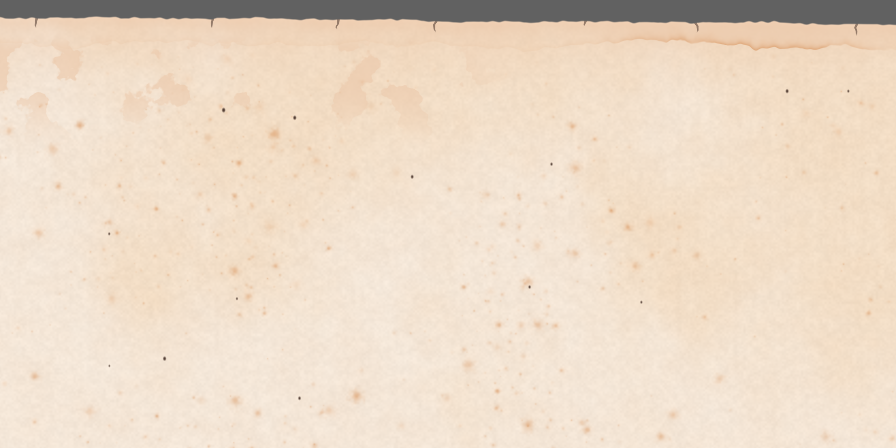
Reproduce this texture procedurally as a Shadertoy shader.

```glsl
// Aged sheet of paper with a worn top edge on a grey backing.
// Fractal noise tints the paper and shapes the water stains; hashed grid
// cells scatter rust-coloured foxing spots, dark specks and edge cracks.

#define BACKING vec3(0.38, 0.38, 0.38)
#define CLEAN_PAPER vec3(0.957, 0.902, 0.842)
#define WARM_PAPER vec3(0.950, 0.867, 0.772)
#define STAIN vec3(0.925, 0.790, 0.675)
#define RUST vec3(0.850, 0.590, 0.380)
#define INK vec3(0.22, 0.14, 0.11)
#define EDGE_HEIGHT 0.961
#define EDGE_SLOPE 0.007
#define FOXING 0.62
#define GRAIN 0.022

float hash(vec2 p) {
    return fract(sin(dot(p, vec2(127.1, 311.7))) * 43758.5453);
}

float noise(vec2 p) {
    vec2 i = floor(p), f = fract(p);
    f = f * f * (3.0 - 2.0 * f);
    return mix(mix(hash(i), hash(i + vec2(1, 0)), f.x),
               mix(hash(i + vec2(0, 1)), hash(i + vec2(1, 1)), f.x), f.y);
}

float fbm(vec2 p) {
    float sum = 0.0, amp = 0.5;
    for (int i = 0; i < 5; i++) {
        sum += amp * noise(p);
        p = mat2(1.6, 1.2, -1.2, 1.6) * p + 7.3;
        amp *= 0.5;
    }
    return sum / 0.97;
}

// Where foxing gathers: loose clusters, denser low and near the middle
float foxingDensity(vec2 p) {
    float cluster = smoothstep(0.38, 0.72, noise(p * 4.5 + 31.0));
    vec2 d = (p - vec2(0.88, 0.25)) / vec2(0.6, 0.42);
    return 0.05 + cluster * (0.2 + 0.65 * exp(-dot(d, d)));
}

// Soft ragged spots, one candidate per grid cell
float foxing(vec2 p, float cell, float seed) {
    float sum = 0.0;
    vec2 home = floor(p / cell);
    float ragged = 0.7 + 0.6 * noise(p * 150.0);
    for (int j = -1; j <= 1; j++)
    for (int i = -1; i <= 1; i++) {
        vec2 id = home + vec2(i, j);
        vec2 key = id + seed;
        vec2 centre = (id + vec2(hash(key), hash(key + 17.0))) * cell;
        float present = step(hash(key + 41.0), foxingDensity(centre));
        float size = cell * mix(0.09, 0.22, pow(hash(key + 59.0), 2.0));
        float r = length(p - centre) * ragged / size;
        float spot = 0.55 * exp(-r * r) + 0.45 * exp(-3.0 * r * r);
        sum += present * spot * mix(0.2, 1.0, pow(hash(key + 83.0), 1.5));
    }
    return min(sum, 1.0);
}

// Rare tiny dark flecks
float specks(vec2 p, float px) {
    const float cell = 0.14;
    vec2 id = floor(p / cell);
    vec2 centre = (id + 0.2 + 0.6 * vec2(hash(id + 5.0), hash(id + 9.0))) * cell;
    float size = mix(0.0012, 0.0032, hash(id + 13.0));
    float d = length((p - centre) * vec2(1.0, 0.75)) - size;
    return step(hash(id + 21.0), 0.14) * (1.0 - smoothstep(-px, px, d));
}

// Short tears running down from the edge
float cracks(float x, float depth, float px) {
    const float cell = 0.29;
    float id = floor(x / cell);
    float centre = (id + 0.25 + 0.5 * hash(vec2(id, 3.0))) * cell;
    float len = mix(0.01, 0.03, hash(vec2(id, 8.0)));
    float wobble = 0.006 * (noise(vec2(depth * 120.0, id)) - 0.5);
    float width = 0.0018 * (1.0 - depth / len);
    float line = 1.0 - smoothstep(0.0, px, abs(x - centre + wobble) - width);
    return line * (1.0 - smoothstep(len * 0.7, len, depth));
}

void mainImage(out vec4 fragColor, in vec2 fragCoord) {
    vec2 p = fragCoord / iResolution.y;
    float px = 1.0 / iResolution.y;

    // Worn edge and depth below it
    float edge = EDGE_HEIGHT - EDGE_SLOPE * p.x
               + 0.010 * (fbm(vec2(p.x * 7.0, 2.0)) - 0.5)
               + 0.004 * (noise(vec2(p.x * 70.0, 5.0)) - 0.5);
    float depth = edge - p.y;

    // Paper tint, mottling and fibre grain
    float warmth = smoothstep(0.32, 0.80, fbm(p * 2.6 + 4.0) + 0.22 * (p.y - 0.45));
    vec3 col = mix(CLEAN_PAPER, WARM_PAPER, warmth);
    col -= vec3(0.3, 0.8, 1.2) * 0.035 * (fbm(p * 22.0) - 0.5);
    col += GRAIN * (noise(p * 210.0) + noise(p * 95.0 + 3.0) - 1.0);

    // Browned band under the edge
    float blot = fbm(p * vec2(9.0, 14.0) + 11.0);
    float band = exp(-max(depth, 0.0) / 0.055) * (0.6 + 0.8 * blot);
    col = mix(col, STAIN, clamp(band, 0.0, 1.0) * 0.85);

    // Water stain with a dark tide line, strongest to the right
    float reach = 0.015 + 0.075 * fbm(vec2(p.x * 8.0, p.y * 5.0 + 20.0));
    float right = smoothstep(1.15, 1.7, p.x) * (1.0 - 0.6 * smoothstep(1.8, 2.0, p.x));
    float inside = reach - depth;
    float tide = smoothstep(-0.003, 0.001, inside) * exp(-max(inside, 0.0) / 0.009);
    col = mix(col, STAIN, 0.45 * right * smoothstep(-0.003, 0.003, inside));
    col = mix(col, RUST, tide * (0.08 + 0.6 * right * smoothstep(0.35, 0.65, blot)));

    // Scattered blotches in the upper left
    float zone = smoothstep(0.03, 0.08, depth) * (1.0 - smoothstep(0.14, 0.30, depth))
               * (1.0 - smoothstep(0.9, 1.2, p.x));
    float shape = fbm(p * 13.0 + 50.0) - 0.60;
    float rim = exp(-abs(shape) / 0.012);
    col = mix(col, STAIN, zone * (0.65 * smoothstep(-0.01, 0.02, shape) + 0.2 * rim));

    // Foxing, flecks and tears
    float rust = foxing(p, 0.062, 0.0) + 0.55 * foxing(p, 0.031, 130.0);
    col = mix(col, RUST, FOXING * min(rust, 1.0) * smoothstep(0.05, 0.16, depth));
    col = mix(col, INK, 0.85 * specks(p, px) * smoothstep(0.05, 0.1, depth));
    col = mix(col, INK, 0.5 * cracks(p.x, max(depth, 0.0), px));

    // Pale lip of the sheet, then the backing
    col += 0.03 * exp(-max(depth, 0.0) / 0.004);
    col = mix(BACKING, col, smoothstep(-px, px, depth));
    fragColor = vec4(clamp(col, 0.0, 1.0), 1.0);
}
```
